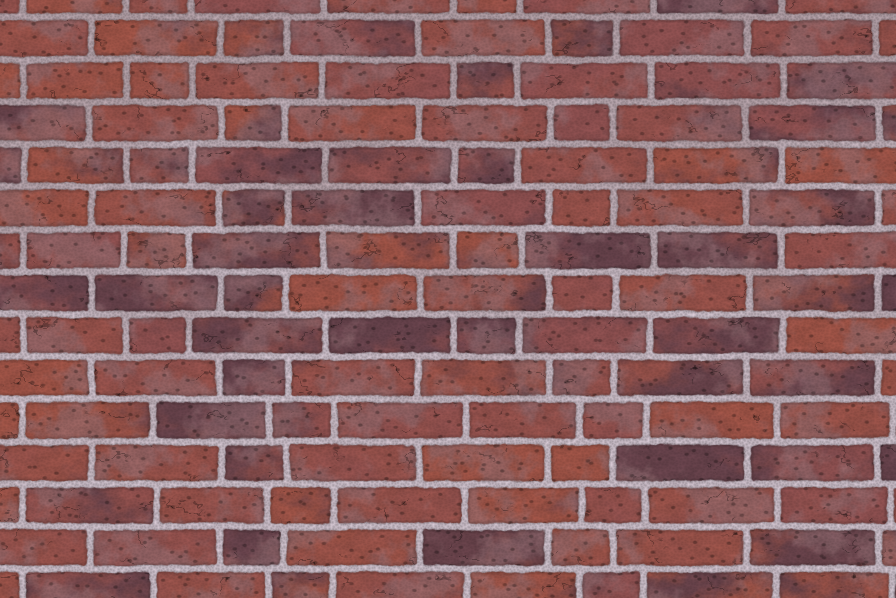
Give the GLSL for this texture, as a Shadertoy shader.

```glsl
const float COURSES = 14.08;      // courses in the canvas height
const float FIRST_BED = 0.315;    // part of the lowest course that is cut off
const float JOINT_WIDTH = 0.165;  // in course heights

const vec3 ORANGE_CLAY = vec3(0.61, 0.32, 0.27);
const vec3 RED_CLAY    = vec3(0.55, 0.31, 0.31);
const vec3 BURNT_CLAY  = vec3(0.38, 0.25, 0.29);
const vec3 DUST        = vec3(0.57, 0.43, 0.45);
const vec3 MORTAR      = vec3(0.75, 0.70, 0.74);
const vec3 OLD_MORTAR  = vec3(0.62, 0.54, 0.56);

float hash(vec2 p) {
    vec3 q = fract(vec3(p.xyx) * 0.1031);
    q += dot(q, q.yzx + 33.33);
    return fract((q.x + q.y) * q.z);
}

// Layered sines, roughly -1 to 1
float waves(vec2 p) {
    float sum = 0.0, amplitude = 0.5;
    for (int i = 0; i < 5; i++) {
        sum += amplitude * sin(p.x + 1.7 * sin(p.y + float(i)));
        p = mat2(1.5, 1.2, -1.2, 1.5) * p + 2.3;
        amplitude *= 0.6;
    }
    return sum;
}

// Distance to the nearest scattered cell point
float cellular(vec2 p) {
    vec2 cell = floor(p);
    float nearest = 2.0;
    for (int y = -1; y <= 1; y++)
    for (int x = -1; x <= 1; x++) {
        vec2 c = cell + vec2(x, y);
        vec2 point = c + vec2(hash(c), hash(c + 71.7));
        nearest = min(nearest, length(point - p));
    }
    return nearest;
}

// Position of upright joint k: two stretchers and a header per group
float jointX(float k, float row) {
    float group = floor(k / 3.0), part = k - 3.0 * group;
    float jitter = 0.1 * (hash(vec2(k + 20.0, row + 5.0)) - 0.5);
    vec4 bond = vec4(2.14, 3.07, 4.60, 7.73);   // start, two steps, period
    bool even = mod(row, 2.0) < 0.5;
    if (even) bond = row < 5.0 ? vec4(0.55, 3.10, 5.78, 7.32)
                               : vec4(2.96, 1.53, 4.66, 7.73);
    float offset = part < 0.5 ? 0.0 : (part < 1.5 ? bond.y : bond.z);
    float x = bond.x + group * bond.w + offset;
    // Cut bricks close the upper even courses at both ends
    if (even && row > 5.0) x += x < 0.3 ? 0.66 : (x > 19.2 ? 1.4 : 0.0);
    return x + jitter;
}

// Left edge, right edge and index of the brick around x
vec3 findBrick(float x, float row) {
    vec3 span = vec3(-9.0, 40.0, 0.0);
    for (int i = -4; i < 12; i++) {
        float joint = jointX(float(i), row);
        if (joint <= x) span = vec3(joint, span.y, float(i));
        else span.y = min(span.y, joint);
    }
    return span;
}

float roundBox(vec2 p, vec2 halfSize, float radius) {
    vec2 q = abs(p) - halfSize + radius;
    return length(max(q, 0.0)) + min(max(q.x, q.y), 0.0) - radius;
}

vec3 brickColor(vec2 p, vec2 id, float inset, float rightward) {
    float tone = hash(id + 3.1), fire = hash(id + 17.9);
    vec2 q = p + 40.0 * vec2(tone, fire);
    float cloud = waves(q * vec2(1.3, 1.9));
    float grit = cellular(p * vec2(13.0, 17.0));
    float relief = waves(q * vec2(5.0, 8.0));

    vec3 color = mix(RED_CLAY, ORANGE_CLAY, clamp(tone * 1.3 - 0.1 + 0.2 * cloud, 0.0, 1.0));
    float burnt = smoothstep(0.45, 1.0, fire + 0.32 * cloud + 0.14 * rightward);
    color = mix(color, BURNT_CLAY, 0.9 * burnt);
    color = mix(color, DUST, 0.55 * smoothstep(0.1, 0.9, waves(q * 1.7 + 9.0) + 0.5 * hash(id + 8.0)));
    color *= 0.97 + 0.05 * relief + 0.12 * (grit - 0.45);

    // Short cracks and small pits
    float crack = 1.0 - smoothstep(0.02, 0.09, abs(waves(q * vec2(2.1, 3.3) + 5.0)));
    crack *= smoothstep(0.2, 0.6, waves(q * 2.6 + 31.0));
    float pit = 1.0 - smoothstep(0.05, 0.17, cellular(q * vec2(2.2, 3.0)));
    color *= 1.0 - 0.28 * crack - 0.28 * pit;
    // Worn, darker rim
    return color * mix(0.84, 1.0, smoothstep(0.0, 0.09, inset));
}

vec3 mortarColor(vec2 p, float height) {
    float grain = cellular(p * 15.0);
    float age = smoothstep(0.2, 1.0, height + 0.25 * waves(p * 0.8));
    return mix(MORTAR, OLD_MORTAR, 0.7 * age) * (0.87 + 0.25 * grain);
}

void mainImage(out vec4 fragColor, in vec2 fragCoord) {
    float pixel = COURSES / iResolution.y;
    vec2 p = fragCoord * pixel;
    vec2 wall = p + vec2(0.0, FIRST_BED);
    wall += 0.022 * vec2(waves(p * 1.9), waves(p.yx * 1.4 + 4.0));

    float row = floor(wall.y);
    vec3 span = findBrick(wall.x, row);
    vec2 center = vec2(0.5 * (span.x + span.y), row + 0.5);
    vec2 halfSize = 0.5 * vec2(span.y - span.x, 1.0) - 0.5 * JOINT_WIDTH;
    float edge = roundBox(wall - center, halfSize, 0.07);
    edge += 0.016 * waves(p * 8.0) + 0.025 * (cellular(p * 7.0) - 0.45);

    vec2 uv = fragCoord / iResolution.xy;
    vec3 brick = brickColor(p, vec2(span.z + 20.0, row), -edge, uv.x * 2.0 - 1.0);
    vec3 mortar = mortarColor(p, uv.y);
    mortar *= mix(0.86, 1.0, smoothstep(0.0, 0.05, edge));
    float cover = 1.0 - smoothstep(-pixel, pixel, edge);
    fragColor = vec4(mix(mortar, brick, cover), 1.0);
}
```
